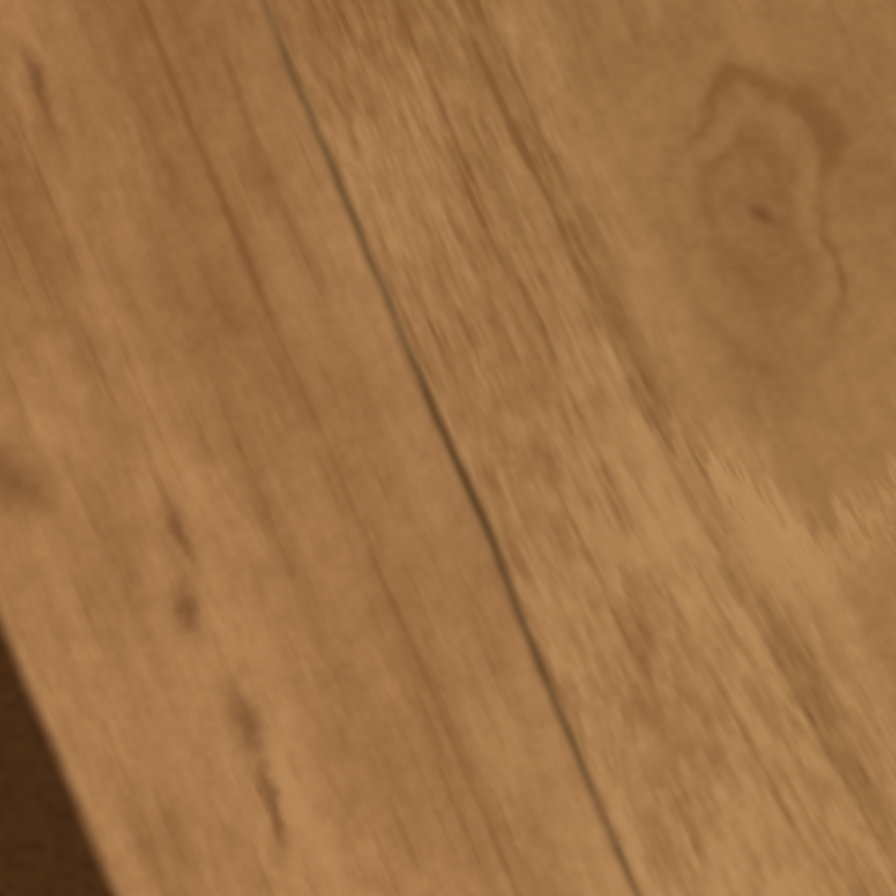
Give the GLSL for this texture, as a Shadertoy shader.

```glsl
// Oiled wooden boards: slanted grain, a narrow seam, a ringed knot and a dark corner.
#define WOOD_DARK vec3(0.537, 0.367, 0.216)
#define WOOD_LIGHT vec3(0.694, 0.522, 0.338)
#define STAIN vec3(0.400, 0.260, 0.140)
#define SEAM_COLOR vec3(0.340, 0.245, 0.135)
#define SHADOW vec3(0.278, 0.170, 0.082)
#define SLANT 0.421
#define SEAM_X 0.714
#define EDGE_OFFSET -0.584
#define KNOT_CENTER vec2(0.848, 0.758)
#define KNOT_SIZE vec2(0.075, 0.145)
#define FIBRE_CONTRAST 0.42

float hash(vec2 p) {
    vec3 h = fract(vec3(p.xyx) * 0.1031);
    h += dot(h, h.yzx + 33.33);
    return fract((h.x + h.y) * h.z);
}

// Smooth value noise, centred on zero
float noise(vec2 p) {
    vec2 i = floor(p), f = fract(p);
    f = f * f * (3.0 - 2.0 * f);
    float low = mix(hash(i), hash(i + vec2(1, 0)), f.x);
    float high = mix(hash(i + vec2(0, 1)), hash(i + vec2(1, 1)), f.x);
    return mix(low, high, f.y) - 0.5;
}

float fbm(vec2 p) {
    float sum = 0.0, amp = 0.6;
    for (int i = 0; i < 4; i++) {
        sum += amp * noise(p);
        p = p * 2.03 + 17.3;
        amp *= 0.5;
    }
    return sum;
}

// Soft ridge of the given half width
float ridge(float d, float width) {
    return exp(-d * d / (width * width));
}

// Dark flecks on the left board: x = strength, y = pale halo
vec2 flecks(vec2 uv) {
    vec4 spots[6] = vec4[6](
        vec4(0.200, 0.400, 0.012, 0.034), vec4(0.210, 0.320, 0.013, 0.030),
        vec4(0.276, 0.190, 0.019, 0.040), vec4(0.306, 0.100, 0.009, 0.045),
        vec4(0.010, 0.465, 0.030, 0.028), vec4(0.043, 0.905, 0.009, 0.040));
    vec2 warp = vec2(fbm(uv * 24.0), fbm(uv * 24.0 + 40.0)) * 0.032;
    vec2 result = vec2(0.0);
    for (int i = 0; i < 6; i++) {
        vec2 d = uv + warp - spots[i].xy;
        d.x += 0.25 * d.y;
        float r = length(d / spots[i].zw);
        result = max(result, vec2(ridge(r, 0.95), ridge(r - 2.6, 1.2)));
    }
    return result;
}

void mainImage(out vec4 fragColor, in vec2 fragCoord) {
    vec2 uv = fragCoord / iResolution.xy;

    // Grain coordinates: across and along the boards
    float across = uv.x + SLANT * uv.y - SEAM_X;
    float along = 0.92 * uv.y - 0.39 * uv.x;
    float fall = 1.0 - uv.y;
    float bend = 0.085 * fall * fall * smoothstep(0.0, 0.3, across);
    float straight = across - bend + 0.004 * noise(vec2(along * 6.0, 8.0));
    float grain = straight + 0.014 * fbm(vec2(across * 5.0, along * 5.0) + 9.0);
    float rightBoard = smoothstep(-0.003, 0.003, across);
    float band = rightBoard * (1.0 - smoothstep(0.22, 0.36, straight));

    // Distance field of the knot, drawn out downwards
    vec2 q = uv - KNOT_CENTER;
    q.x += 0.27 * min(q.y + 0.1, 0.0);
    q += 0.08 * vec2(fbm(uv * 9.0 + 5.0), fbm(uv * 9.0 + 31.0));
    float r = length(q / KNOT_SIZE);
    float calm = smoothstep(1.2, 2.8, r);

    // Broad bands, streaks and short fibres
    float fibre = noise(vec2(grain * 120.0, along * 24.0))
                + 0.7 * noise(vec2(grain * 210.0, along * 48.0) + 50.0);
    float tone = 0.58 + 0.50 * fbm(vec2(grain * 9.0, along * 1.8) + 3.0);
    tone += 0.30 * noise(vec2(grain * 38.0, along * 3.5)) * mix(0.3, 1.0, calm);
    tone += FIBRE_CONTRAST * fibre * mix(0.35, 1.0, band) * mix(0.3, 1.0, calm);

    // Cloudy figure and a fine soft mottle
    tone += 0.55 * fbm(uv * vec2(7.0, 5.0) + 70.0);
    tone += 0.16 * noise(uv * 55.0) + 0.14 * noise(uv * 120.0 + 13.0);

    // Sparse dark pores
    float pore = smoothstep(0.18, 0.46, noise(vec2(straight * 85.0, along * 8.0) + 21.0));
    tone -= 0.32 * pore * mix(0.55, 1.0, band) * mix(0.1, 1.0, calm);

    // Light falls off towards the upper left
    tone += 0.34 * (0.5 - uv.y) + 0.08 * (uv.x - 0.5);

    // Long dark streaks following the grain
    float fade = 0.8 + 0.9 * noise(vec2(along * 9.0, 5.0));
    tone -= 0.38 * ridge(straight - 0.236, 0.020);
    tone -= 0.50 * fade * ridge(straight - 0.219, 0.005);
    tone -= 0.36 * fade * ridge(straight - 0.150, 0.004);
    tone -= 0.42 * fade * ridge(straight + 0.137, 0.005);
    tone += 0.26 * ridge(across - 0.014, 0.009) * fall;
    tone += 0.18 * ridge(straight - 0.30, 0.035);

    // Knot rings, heart and pale feathered tip
    float side = smoothstep(-0.09, 0.06, q.x + 0.5 * q.y);
    float broken = 0.8 + 0.8 * noise(uv * 14.0);
    tone -= 0.62 * broken * ridge(r - 1.10, 0.12) * mix(0.2, 1.0, side);
    tone -= 0.24 * broken * ridge(r - 0.55, 0.16) + 0.22 * ridge(r, 0.6);
    tone -= 0.12 * (1.0 - calm);
    float tip = ridge(r - 2.65 + 0.5 * fibre, 0.24);
    tone += 0.34 * tip * (1.0 - smoothstep(-0.35, -0.1, q.y));

    // Flecks with pale surroundings
    vec2 fleck = flecks(uv);
    tone += 0.20 * fleck.y * (1.0 - fleck.x);

    // Gentle compression of the darkest and lightest wood
    tone = max(tone, 0.45 * tone);
    tone = min(tone, 0.55 + 0.45 * tone);
    vec3 color = mix(WOOD_DARK, WOOD_LIGHT, tone);
    color *= mix(vec3(1.008, 0.990, 0.985), vec3(0.995, 1.007, 1.0), smoothstep(-0.3, 0.3, across));
    color = mix(color, STAIN, 0.52 * fleck.x);
    vec2 pit = (uv - KNOT_CENTER - vec2(0.003, 0.002)) / vec2(0.014, 0.011);
    color = mix(color, STAIN, 0.65 * ridge(length(pit + 0.3 * pit.yx), 1.0));

    // Seam between the boards, strongest in the middle
    float seamLine = across + 0.006 * noise(vec2(along * 6.0, 1.0))
                   + 0.002 * noise(vec2(along * 40.0, 4.0));
    float seamDepth = 0.45 + 0.28 * ridge(uv.y - 0.42, 0.25);
    seamDepth *= 1.0 + 0.5 * noise(vec2(along * 22.0, 3.0));
    color = mix(color, SEAM_COLOR, seamDepth * ridge(seamLine, 0.0065));

    // Dark gap beyond the lower left edge
    float edge = across - EDGE_OFFSET + 0.004 * noise(uv * 30.0);
    vec3 gap = SHADOW * (1.0 + 0.16 * noise(uv * 90.0));
    color = mix(gap, color, smoothstep(-0.014, 0.012, edge));

    fragColor = vec4(color, 1.0);
}
```
